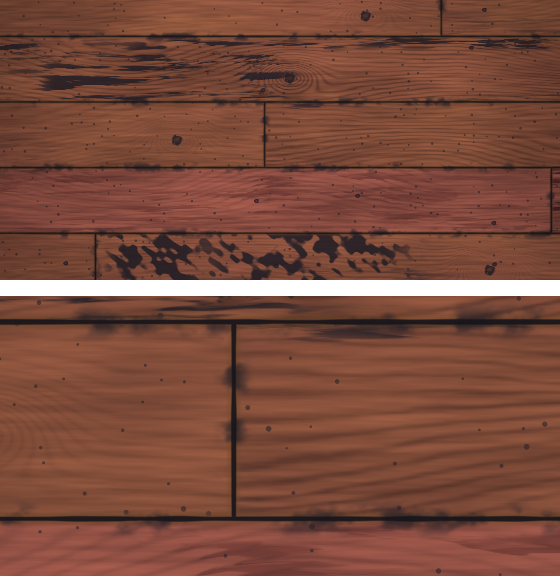
Top, the full canvas; bottom, a detail of the centre.
Reproduce this texture procedurally as a WebGL 2 fragment shader.

```glsl
#version 300 es
precision highp float;
// Worn reddish-brown floorboards in five staggered rows, with dark seams.
// Stretched noise gives the fibres, growth rings bend around knots, and
// thresholded noise adds black weathering, stains and small specks.
uniform vec2 u_resolution;
out vec4 fragColor;

const float PITCH = 0.2344;   // board height; the canvas height is 1
const vec3 SOOT = vec3(0.13, 0.115, 0.145);

// Per row, bottom to top: joint x, knot x, knot y, weathering
const vec4 ROWS[5] = vec4[5](
  vec4(0.341, 1.750, 0.036, 0.4),
  vec4(1.969, -1.00, 0.280, 1.3),
  vec4(0.945, 0.633, 0.500, 0.85),
  vec4(-1.00, 1.036, 0.721, 1.1),
  vec4(1.576, 1.307, 0.943, 0.35));

float hash(vec2 p) {
  vec3 q = fract(p.xyx * 0.1031);
  q += dot(q, q.yzx + 33.33);
  return fract((q.x + q.y) * q.z);
}

float noise(vec2 p) {
  vec2 i = floor(p), f = fract(p);
  f = f * f * (3.0 - 2.0 * f);
  return mix(mix(hash(i), hash(i + vec2(1, 0)), f.x),
             mix(hash(i + vec2(0, 1)), hash(i + vec2(1, 1)), f.x), f.y);
}

float fbm(vec2 p) {
  float sum = 0.0, amp = 0.53;
  for (int i = 0; i < 4; i++) {
    sum += amp * noise(p);
    p = p * 2.03 + 17.7;
    amp *= 0.5;
  }
  return sum;
}

// Dark knot with a paler heart and a ragged rim
float knot(vec2 d, float radius) {
  float r = length(d) / radius + 0.5 * (noise(d * 120.0 + 40.0) - 0.5);
  return smoothstep(1.15, 0.75, r) * (0.6 + 0.4 * smoothstep(0.3, 0.7, r));
}

void main() {
  vec2 p = gl_FragCoord.xy / u_resolution.y;
  float px = 1.0 / u_resolution.y;

  // Board layout
  float row = floor((p.y - 0.167) / PITCH);
  float v = p.y - 0.167 - row * PITCH;
  vec4 board = ROWS[int(clamp(row + 1.0, 0.0, 4.0))];
  float side = step(board.x, p.x);
  float id = row * 2.0 + side + 20.0;
  vec2 g = vec2(p.x, v) + id * vec2(7.3, 3.1);
  float wear = board.w * mix(0.3, 1.0, side);

  // Growth rings, bent into ovals around the main knot
  vec2 d = p - board.yz;
  float r = length(d * vec2(0.7, 1.2));
  float field = v + 0.16 * noise(g * vec2(1.7, 6.0)) + 0.012 * fbm(g * vec2(9.0, 30.0));
  field = mix(field, r, exp(-r * r * 160.0));
  float ring = pow(0.5 + 0.5 * sin(field * 360.0), 2.5);
  ring *= 0.35 + 0.65 * noise(g * vec2(4.0, 14.0));

  // Wood colour
  float fibre = fbm(g * vec2(9.0, 130.0));
  float tone = 0.66 + 0.7 * (fbm(g * vec2(2.2, 9.0)) - 0.5) + 0.65 * (fibre - 0.5);
  tone += 0.16 * (hash(vec2(id, 4.0)) - 0.5) - ring * (0.13 + 0.3 * wear);
  vec3 color = mix(vec3(0.34, 0.205, 0.165), vec3(0.61, 0.37, 0.275), clamp(tone, 0.0, 1.1));
  float redness = row == 0.0 ? 1.0 : 0.6 * noise(g * vec2(2.0, 5.0));
  color *= mix(vec3(1.02, 1.02, 0.94), vec3(1.03, 0.94, 1.06), redness);

  // Black weathering along the grain
  float patchy = smoothstep(0.38, 0.72, noise(g * vec2(2.1, 11.0)));
  float streak = smoothstep(0.5, 0.68, fbm(g * vec2(7.0, 75.0) + ring * 0.4));
  vec3 streakColor = row == 0.0 ? vec3(0.25, 0.11, 0.12) : SOOT;
  color = mix(color, streakColor, 0.85 * min(streak * patchy * wear, 1.0));

  // Blotchy tread stains on the bottom row
  if (row < 0.0) {
    float zone = exp(-pow((p.x - 1.1) / 0.32, 2.0)) + 0.85 * exp(-pow((p.x - 0.53) / 0.14, 2.0));
    vec2 t = mat2(0.8, 0.6, -0.6, 0.8) * p;
    float blot = 0.55 * fbm(p * vec2(13.0, 16.0)) + 0.45 * noise(t * vec2(32.0, 55.0));
    float stain = smoothstep(0.47, 0.58, blot + 0.16 * (zone - 0.8));
    color = mix(color, SOOT, 0.88 * stain * smoothstep(0.1, 0.5, zone) * side);
  }

  // Main knot, then small scattered ones
  float knots = knot(d, 0.018);
  float cell = floor(p.x / 0.4);
  vec2 spot = vec2((cell + 0.15 + 0.7 * hash(vec2(cell, id))) * 0.4,
                   PITCH * (0.15 + 0.7 * hash(vec2(id, cell + 9.0))));
  knots = max(knots, knot(vec2(p.x, v) - spot, 0.009) * step(0.5, hash(vec2(cell + 3.0, id))));
  color = mix(color, SOOT, 0.85 * knots);

  // Fine specks
  vec2 c = floor(p * 40.0);
  vec2 offset = fract(p * 40.0) - 0.25 - 0.5 * vec2(hash(c), hash(c + 31.0));
  float size = 0.03 + 0.09 * hash(c + 57.0);
  float speck = smoothstep(size + 40.0 * px, size, length(offset)) * step(0.88, hash(c + 83.0));
  color = mix(color, SOOT, 0.55 * speck);

  // Ochre lips, grime and dark gaps at the board edges
  float edge = min(min(v, PITCH - v), abs(p.x - board.x));
  color = mix(color, vec3(0.42, 0.27, 0.15), 0.45 * smoothstep(0.011, 0.004, edge));
  float grime = smoothstep(0.028, 0.0, edge) * smoothstep(0.5, 0.75, fbm(p * vec2(22.0, 30.0)));
  color = mix(color, SOOT, 0.75 * grime);
  float gap = 0.0021 + 0.0014 * noise(p * vec2(25.0, 25.0));
  color = mix(color, vec3(0.09, 0.08, 0.1), 0.93 * smoothstep(gap + px, gap - px, edge));

  // Soft darkening towards the corners
  vec2 q = p - vec2(0.5 * u_resolution.x / u_resolution.y, 0.5);
  color *= 1.04 - 0.17 * dot(q, q);
  fragColor = vec4(color, 1.0);
}
```
